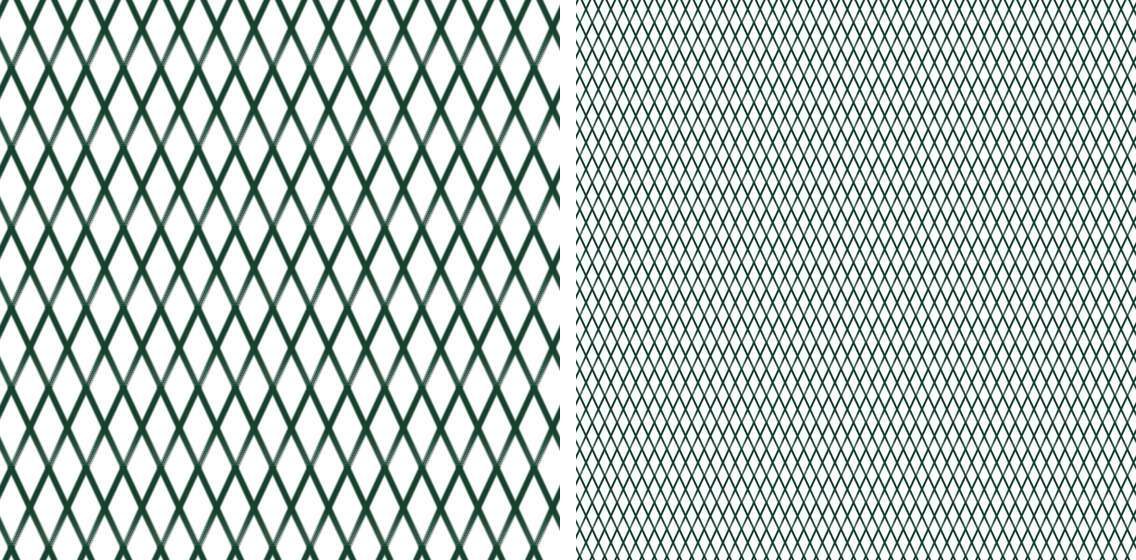
Left, the tile; right, the same tile 3 across and 3 down.
Reproduce this pattern procedurally as a Shadertoy shader.

```glsl
// Draws a lattice of tall diamonds in soft dark green brush strokes on white.

const vec2 REPEATS = vec2(15.0, 7.0);
const vec2 NODE_OFFSET = vec2(0.303, 0.152);
const vec3 PAPER = vec3(1.0);
const vec3 INK = vec3(0.085, 0.255, 0.185);
const float CAP_HEIGHT = 0.012;
const float TAU = 6.2831853;

// Signed distance to the nearest integer, in cells.
float lineOffset(float x) {
    return fract(x + 0.5) - 0.5;
}

// Bristle streaks in 0..1 from layered sines; whole frequencies keep it tiling.
float bristles(float across, vec2 uv) {
    float drift = sin(TAU * (2.0 * uv.x + 3.0 * uv.y));
    float coarse = sin(across * 105.0 + 0.8 * drift);
    float fine = sin(across * 230.0 + 1.5 * drift + TAU * 14.0 * uv.y);
    return 0.5 + 0.3 * coarse + 0.2 * fine;
}

// Ink coverage across a stroke; wear thins the core and feathers the right side.
float stroke(float across, float wear, float streak) {
    float rightSide = smoothstep(-0.03, 0.03, across);
    float core = mix(0.047, 0.018, wear);
    float rim = 0.128 + wear * mix(-0.012, 0.012, rightSide);
    float body = 1.0 - smoothstep(core, rim, abs(across));
    return body * (1.0 - wear * (0.10 + 0.24 * streak));
}

// Wear is strongest just above each cap and gone at the crossing halfway up.
float wearAbove(float height, float edge) {
    float fade = 1.0 - smoothstep(0.04, 0.5, height);
    return fade * smoothstep(0.0, edge, height);
}

void mainImage(out vec4 fragColor, in vec2 fragCoord) {
    vec2 uv = fragCoord / iResolution.xy;
    vec2 cell = uv * REPEATS - NODE_OFFSET;

    // Worn upper strokes end against the flat caps of the fresh lower strokes
    float edge = max(0.015, 1.5 * REPEATS.y / iResolution.y);
    float wear = wearAbove(fract(cell.y - CAP_HEIGHT), edge);

    // Two crossing families of diagonals
    float rising = lineOffset(cell.x - cell.y);
    float falling = lineOffset(cell.x + cell.y);
    float risingInk = stroke(rising, wear, bristles(rising, uv));
    float fallingInk = stroke(falling, 0.45 * wear, bristles(falling, uv));

    // Overlapping coats of ink
    float ink = 1.0 - (1.0 - risingInk) * (1.0 - fallingInk);
    fragColor = vec4(mix(PAPER, INK, ink), 1.0);
}
```
